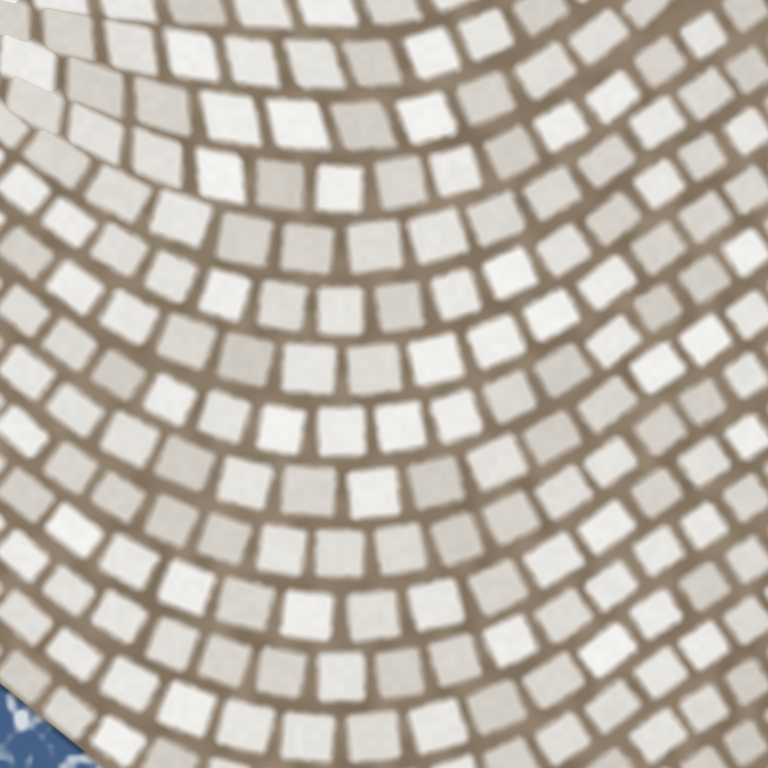
Reproduce this texture procedurally as a WebGL 2 fragment shader.

```glsl
#version 300 es
precision highp float;
// Pale cobblestones laid in sagging arcs with brown joints, and a cloudy blue corner.

uniform vec2 u_resolution;
out vec4 outColor;

const float AXIS_X = 0.444;       // vertical axis of the arcs
const float ROW_PITCH = 0.0797;
const float FIRST_ROW = 0.0052;   // depth of row 0 below the top
const float KNEE = 0.41;          // beyond this the arcs run straight
const float KNEE_SLOPE = 0.60;
const float JOINT = 0.0088;       // half width of a joint
const float CORNER = 0.009;
const float SOFTNESS = 0.0075;
const float LEAN = 0.35;          // shear of the top rows
const vec3 GROUT_DARK = vec3(0.49, 0.43, 0.36);
const vec3 GROUT_LIGHT = vec3(0.59, 0.53, 0.46);
const vec3 STONE_GREY = vec3(0.81, 0.79, 0.755);
const vec3 STONE_WHITE = vec3(0.95, 0.95, 0.94);
const vec3 SKY_BLUE = vec3(0.27, 0.38, 0.53);
const vec3 CLOUD = vec3(0.84, 0.86, 0.88);

float hash(vec2 p) {
    vec3 q = fract(p.xyx * vec3(0.1031, 0.1030, 0.0973));
    q += dot(q, q.yzx + 33.33);
    return fract((q.x + q.y) * q.z);
}

float noise(vec2 p) {
    vec2 i = floor(p), f = fract(p);
    f = f * f * (3.0 - 2.0 * f);
    return mix(mix(hash(i), hash(i + vec2(1, 0)), f.x),
               mix(hash(i + vec2(0, 1)), hash(i + vec2(1, 1)), f.x), f.y);
}

// Rise of a row above its lowest point (x) and its slope (y).
vec2 arcRise(float dx, float row) {
    float bend = dx < 0.0 ? clamp(0.15 + 0.177 * row, 0.1, 0.92)
                          : 0.96 + 0.077 * max(3.0 - row, 0.0);
    float ax = abs(dx);
    float curved = dx < 0.0 ? ax : min(ax, KNEE);
    float rise = bend * curved * curved + KNEE_SLOPE * (ax - curved);
    float slope = ax > curved ? KNEE_SLOPE : 2.0 * bend * curved;
    return vec2(rise, slope * sign(dx));
}

// Stone spacing at the axis (x) and how fast it shrinks sideways (y).
vec2 rowSpacing(float row, float dx) {
    bool odd = mod(row, 2.0) > 0.5;
    vec2 s = odd ? vec2(0.0781, 0.0015) : vec2(0.0859, 0.0020);
    float top = clamp((5.0 - row) * 0.5, 0.0, 1.0);
    if (dx < 0.0) s.y = mix(s.y, -0.0004, top);
    return s;
}

float rowPhase(float row) {
    if (row < 2.5) return -0.22 * (row + 1.0);
    return mod(row, 2.0) > 0.5 ? 0.0 : 0.5;
}

float roundedBox(vec2 p, vec2 halfSize, float radius) {
    vec2 q = abs(p) - halfSize + radius;
    return length(max(q, 0.0)) + min(max(q.x, q.y), 0.0) - radius;
}

// Signed distance to stone k of a row.
float stoneDistance(vec2 p, float row, float k) {
    float u = k + rowPhase(row);
    vec2 s = rowSpacing(row, u);
    float dx = u * (s.x - s.y * abs(u));
    vec2 arc = arcRise(dx, row);
    vec2 id = vec2(k + 20.0, row + 7.0);
    vec2 jitter = vec2(hash(id), hash(id + 41.0)) - 0.5;
    vec2 center = vec2(AXIS_X + dx, 1.0 - FIRST_ROW - ROW_PITCH * row + arc.x);
    vec2 q = p - center - 0.004 * jitter;

    float angle = 1.1 * atan(arc.y) + 0.09 * jitter.x;
    float c = cos(angle), sn = sin(angle);
    q = vec2(c * q.x + sn * q.y, c * q.y - sn * q.x);
    float leanRows = row < 2.5 ? 1.0 : (row < 3.5 ? smoothstep(0.0, -0.2, dx) : 0.0);
    q.x += LEAN * leanRows * smoothstep(0.2, 0.0, dx) * q.y;

    vec2 cell = 0.5 * vec2((s.x - 2.0 * s.y * abs(u)) / c, ROW_PITCH * c);
    return roundedBox(q, cell - JOINT + 0.0025 * jitter.yx, CORNER);
}

void main() {
    vec2 p = gl_FragCoord.xy / u_resolution;
    float dx = p.x - AXIS_X;

    // Nearest row, refined because the bend depends on it.
    float depth = 1.0 - p.y - FIRST_ROW;
    float row = depth / ROW_PITCH;
    for (int i = 0; i < 3; i++) row = (depth + arcRise(dx, row).x) / ROW_PITCH;
    row = floor(row + 0.5);

    // Closest stone among the neighbours.
    float nearest = 1.0;
    vec2 stoneId = vec2(0.0);
    for (int j = -1; j <= 1; j++) {
        float r = row + float(j);
        vec2 s = rowSpacing(r, dx);
        float u = 2.0 * dx / (s.x + sqrt(max(s.x * s.x - 4.0 * s.y * abs(dx), 0.0)));
        float k0 = floor(u - rowPhase(r) + 0.5);
        for (int i = -1; i <= 1; i++) {
            float k = k0 + float(i);
            float d = stoneDistance(p, r, k);
            if (d < nearest) { nearest = d; stoneId = vec2(k + 20.0, r + 7.0); }
        }
    }

    // Stone and joint colours.
    float grain = noise(p * 95.0) - 0.5;
    vec3 grout = mix(GROUT_DARK, GROUT_LIGHT, noise(p * 38.0));
    vec3 stone = mix(STONE_GREY, STONE_WHITE, hash(stoneId + 13.0)) + 0.03 * grain;
    vec3 color = mix(grout, stone, smoothstep(SOFTNESS, -SOFTNESS, nearest + 0.003 * grain));

    // Cloudy blue corner behind a dark rim.
    float edge = dot(p, vec2(0.626, 0.780)) - 0.0858;
    float cloud = 0.65 * noise(p * 32.0 + 3.0) + 0.35 * noise(p * 75.0);
    vec3 sky = mix(SKY_BLUE, CLOUD, smoothstep(0.40, 0.70, cloud));
    sky *= mix(0.65, 1.0, smoothstep(0.0, -0.010, edge));
    color = mix(color, sky, smoothstep(0.002, -0.002, edge));
    outColor = vec4(color, 1.0);
}
```
